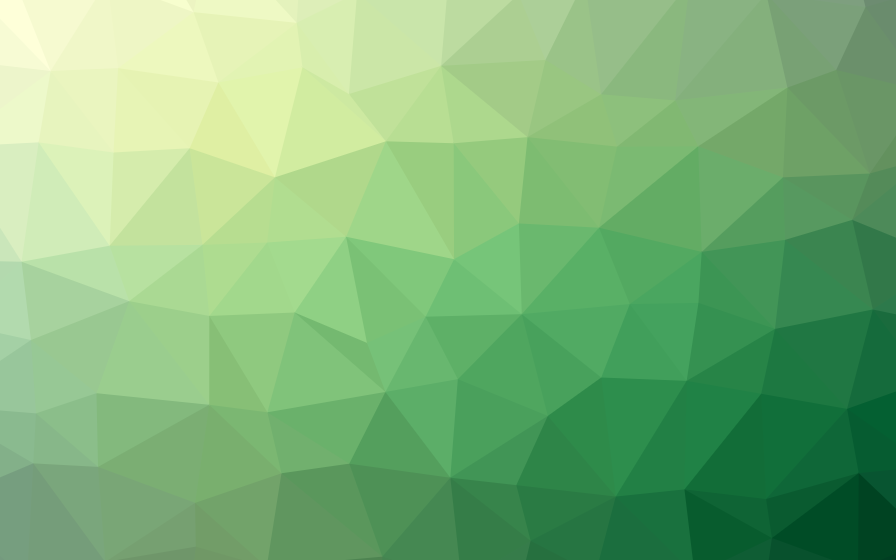
Reproduce this background procedurally as a WebGL 2 fragment shader.

```glsl
#version 300 es
precision highp float;

uniform vec2 u_resolution;
out vec4 fragColor;

const vec2 GRID = vec2(11.0, 7.0);      // mesh cells across and down
const vec2 GRID_SHIFT = vec2(0.46, 1.0);
const float JITTER = 0.58;
const float TONE_SPREAD = 0.05;

float hash(vec2 p, float seed) {
    return fract(sin(dot(p, vec2(127.1, 311.7)) + seed * 74.7) * 4375.85);
}

// Piecewise blend through five evenly spaced colours
vec3 ramp(float t, vec3 a, vec3 b, vec3 c, vec3 d, vec3 e) {
    float s = clamp(t, 0.0, 1.0) * 4.0;
    vec3 color = mix(a, b, clamp(s, 0.0, 1.0));
    color = mix(color, c, clamp(s - 1.0, 0.0, 1.0));
    color = mix(color, d, clamp(s - 2.0, 0.0, 1.0));
    return mix(color, e, clamp(s - 3.0, 0.0, 1.0));
}

// Smooth colour field: cream at upper left, deep green at lower right
vec3 meadow(vec2 uv) {
    vec3 top = ramp(uv.x, vec3(1.0, 1.0, 0.86), vec3(0.93, 0.97, 0.76),
        vec3(0.76, 0.87, 0.65), vec3(0.57, 0.73, 0.54), vec3(0.44, 0.56, 0.46));
    vec3 upper = ramp(uv.x, vec3(0.91, 0.96, 0.78), vec3(0.89, 0.95, 0.65),
        vec3(0.67, 0.84, 0.53), vec3(0.51, 0.73, 0.45), vec3(0.40, 0.58, 0.38));
    vec3 middle = ramp(uv.x, vec3(0.72, 0.87, 0.70), vec3(0.66, 0.85, 0.55),
        vec3(0.46, 0.77, 0.47), vec3(0.30, 0.66, 0.38), vec3(0.18, 0.47, 0.29));
    vec3 lower = ramp(uv.x, vec3(0.56, 0.75, 0.58), vec3(0.50, 0.73, 0.45),
        vec3(0.33, 0.66, 0.39), vec3(0.14, 0.53, 0.28), vec3(0.02, 0.38, 0.20));
    vec3 bottom = ramp(uv.x, vec3(0.44, 0.58, 0.48), vec3(0.42, 0.58, 0.38),
        vec3(0.24, 0.50, 0.30), vec3(0.05, 0.38, 0.20), vec3(0.0, 0.25, 0.14));
    return ramp(uv.y, top, upper, middle, lower, bottom);
}

// Mesh corner, moved off its lattice point
vec2 corner(vec2 id) {
    return id + JITTER * (vec2(hash(id, 1.0), hash(id, 2.0)) - 0.5);
}

float cross2(vec2 a, vec2 b) {
    return a.x * b.y - a.y * b.x;
}

// Signed distance to the line a-b, positive on its left
float edgeDistance(vec2 p, vec2 a, vec2 b) {
    return cross2(b - a, p - a) / length(b - a);
}

// One flat facet: premultiplied colour, with edge coverage in alpha
vec4 facet(vec2 p, vec2 a, vec2 b, vec2 c, float pixel) {
    float side = sign(cross2(b - a, c - a));
    float inside = min(side * edgeDistance(p, a, b),
        min(side * edgeDistance(p, b, c), side * edgeDistance(p, c, a)));
    float coverage = clamp(inside / pixel + 0.5, 0.0, 1.0);
    if (coverage <= 0.0) return vec4(0.0);

    vec2 center = (a + b + c) / 3.0;
    float tone = TONE_SPREAD * (hash(floor(center * 16.0), 3.0) - 0.5);
    vec3 color = clamp(meadow((center + GRID_SHIFT) / GRID) + tone, 0.0, 1.0);
    return vec4(color, 1.0) * coverage;
}

// A cell split along its shorter diagonal
vec4 cell(vec2 p, vec2 id, float pixel) {
    vec2 a = corner(id);
    vec2 b = corner(id + vec2(1.0, 0.0));
    vec2 c = corner(id + vec2(1.0, 1.0));
    vec2 d = corner(id + vec2(0.0, 1.0));
    if (distance(a, c) < distance(b, d))
        return facet(p, a, b, c, pixel) + facet(p, a, c, d, pixel);
    return facet(p, a, b, d, pixel) + facet(p, b, c, d, pixel);
}

void main() {
    vec2 uv = gl_FragCoord.xy / u_resolution;
    uv.y = 1.0 - uv.y;
    vec2 p = uv * GRID - GRID_SHIFT;
    float pixel = GRID.y / u_resolution.y;

    // Sum nearby facets so shared edges blend smoothly
    vec4 sum = vec4(0.0);
    for (int y = -1; y <= 1; y++) {
        for (int x = -1; x <= 1; x++) {
            sum += cell(p, floor(p) + vec2(x, y), pixel);
        }
    }
    fragColor = vec4(sum.rgb / max(sum.a, 0.001), 1.0);
}
```
